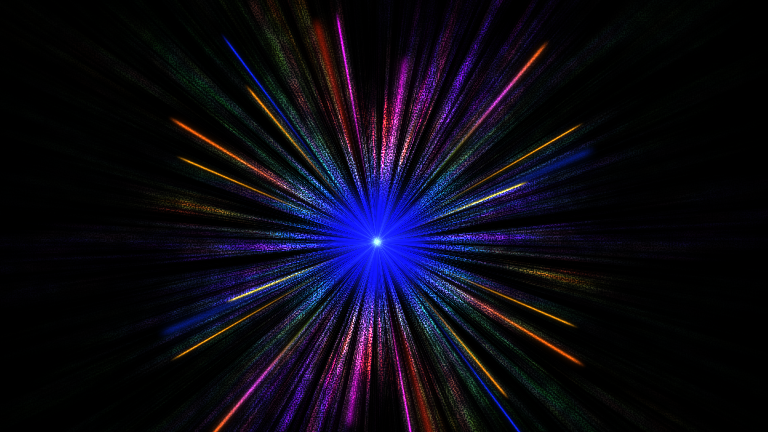
A Shadertoy shader for this background:

```glsl
// A burst of coloured light rays and dust around a blue-white star on black.

vec2 gradientAt(vec2 cell) {
    vec3 h = fract(cell.xyx * vec3(0.1031, 0.1030, 0.0973));
    h += dot(h, h.yzx + 33.33);
    float angle = 6.2832 * fract((h.x + h.y) * h.z);
    return vec2(cos(angle), sin(angle));
}

float gradientNoise(vec2 p) {
    vec2 i = floor(p), f = fract(p);
    vec2 u = f * f * f * (f * (f * 6.0 - 15.0) + 10.0);
    vec2 e = vec2(1.0, 0.0);
    float low = mix(dot(gradientAt(i), f), dot(gradientAt(i + e), f - e), u.x);
    float high = mix(dot(gradientAt(i + e.yx), f - e.yx), dot(gradientAt(i + 1.0), f - 1.0), u.x);
    return mix(low, high, u.y);
}

vec3 hueColor(float hue) {
    return clamp(abs(mod(hue * 6.0 + vec3(0.0, 4.0, 2.0), 6.0) - 3.0) - 1.0, 0.0, 1.0);
}

float bell(float x, float width) {
    return exp(-x * x / (width * width));
}

// Pair of opposite wedges around the given angle
float sector(float angle, float center, float width) {
    return bell(sin(angle - center), width);
}

// Radial streaks from broad to fine; the doubled angle repeats every half turn
float radialStreaks(vec2 doubled, float r) {
    float sum = 0.0, freq = 4.3, weight = 0.7;
    for (int i = 0; i < 5; i++) {
        sum += weight * gradientNoise(doubled * (freq + 3.0 * r) + 40.0 + 17.0 * float(i));
        freq *= 2.1;
        weight *= 0.82;
    }
    return smoothstep(-0.5, 0.7, sum);
}

// Colour of the dust by direction and distance
vec3 dustTint(float angle, float r) {
    vec3 tint = vec3(0.035, 0.035, 0.04);
    tint += vec3(0.36, 0.06, 0.58) * sector(angle, 1.12, 0.30) * smoothstep(0.15, 0.42, r);
    tint += vec3(0.75, 0.18, 0.10) * sector(angle, 1.40, 0.38) * bell(r - 0.24, 0.13);
    tint += vec3(0.04, 0.18, 0.05) * sector(angle, 0.62, 0.25);
    tint += vec3(0.05, 0.19, 0.08) * sector(angle, 2.30, 0.38);
    tint += vec3(0.32, 0.12, 0.03) * sector(angle, 1.92, 0.18);
    tint += vec3(0.14, 0.05, 0.40) * sector(angle, 0.38, 0.16) * bell(r - 0.32, 0.22);
    tint += vec3(0.55, 0.27, 0.05) * sector(angle, 2.97, 0.07) * bell(r - 0.40, 0.13);
    tint += vec3(0.22, 0.09, 0.05) * sector(angle, 2.58, 0.09);
    tint += vec3(0.15, 0.04, 0.28) * sector(angle, 0.04, 0.09);
    return tint;
}

// Sharp rays: angle, length, half width, hue
vec3 brightRays(vec2 p) {
    const vec4 rays[11] = vec4[11](
        vec4(0.865, 0.600, 0.0040, 0.06), vec4(2.602, 0.550, 0.0036, 0.06),
        vec4(2.738, 0.495, 0.0022, 0.10), vec4(2.268, 0.465, 0.0026, 0.09),
        vec4(0.523, 0.540, 0.0020, 0.10), vec4(1.745, 0.530, 0.0026, 0.82),
        vec4(1.840, 0.530, 0.0090, 0.02), vec4(1.418, 0.430, 0.0080, 0.83),
        vec4(2.213, 0.590, 0.0024, 0.65), vec4(0.380, 0.370, 0.0022, 0.14),
        vec4(0.404, 0.540, 0.0080, 0.64));
    vec3 light = vec3(0.0);
    for (int i = 0; i < 11; i++) {
        vec4 ray = rays[i];
        vec2 dir = vec2(cos(ray.x), sin(ray.x));
        float along = abs(dot(p, dir)) / ray.y;
        float across = p.x * dir.y - p.y * dir.x;
        float core = bell(across, ray.z * (0.6 + 0.4 * along));
        float halo = 0.16 * bell(across, 3.0 * ray.z);
        float fade = smoothstep(0.15, 0.9, along) * (1.0 - smoothstep(0.95, 1.03, along));
        float strength = mix(0.95, 0.38, smoothstep(0.004, 0.008, ray.z));
        vec3 tint = hueColor(ray.w);
        // The longest orange pair turns magenta along its middle and green below
        if (i == 0) {
            tint = mix(tint, vec3(0.8, 0.2, 0.8), bell(along - 0.72, 0.14));
            tint = mix(tint, vec3(0.5, 0.8, 0.1), bell(along - 0.38, 0.16));
        }
        light += (tint + 0.05) * (core + halo) * fade * strength;
    }
    return light;
}

void mainImage(out vec4 fragColor, in vec2 fragCoord) {
    vec2 p = (fragCoord - vec2(0.491, 0.44) * iResolution.xy) / iResolution.y;
    float r = length(p);
    float angle = atan(p.y, p.x);
    vec2 doubled = vec2(cos(2.0 * angle), sin(2.0 * angle));
    float streaks = radialStreaks(doubled, r);
    float grain = smoothstep(-0.35, 0.45, gradientNoise(p * 270.0 + 300.0));
    float clumps = smoothstep(-0.4, 0.4, gradientNoise(p * 33.0 + 170.0));

    // Coloured dust, with a shifting hue from ray to ray
    float hue = 0.5 + 0.9 * gradientNoise(doubled * (9.0 + 6.0 * r) + 90.0);
    vec3 tint = dustTint(angle, r) * mix(vec3(1.0), 0.35 + hueColor(hue), 0.5);
    tint += 0.14 * hueColor(hue + 0.35 * grain) * bell(r - 0.15, 0.2);
    float density = streaks * (0.25 + 0.75 * streaks) * mix(0.25, 1.0, grain) * mix(0.65, 1.15, clumps);
    vec3 color = 3.0 * tint * density * exp(-3.6 * r * r) * smoothstep(0.08, 0.22, r);

    // Teal speckles around the core
    color += vec3(0.02, 0.30, 0.34) * bell(r - 0.18, 0.06) * grain * streaks;

    color += brightRays(p) * mix(0.8, 1.0, grain);

    // Blue core with soft spokes and a ragged rim
    float spokes = smoothstep(-0.3, 0.7, gradientNoise(doubled * 4.0 + 20.0) + 0.5 * gradientNoise(doubled * 9.0 + 60.0));
    float reach = 0.10 + 0.11 * streaks;
    float blue = exp(-pow(r / reach, 2.6)) * mix(1.0, 0.3 + 0.8 * grain, smoothstep(0.09, 0.18, r));
    color += vec3(0.05, 0.06, 0.95) * blue;
    color += vec3(0.02, 0.02, 0.22) * bell(r, 0.28) * streaks;
    color += vec3(0.14, 0.24, 0.13) * spokes * exp(-r / 0.06);

    // White star
    color += vec3(0.6, 0.85, 0.8) * bell(r, 0.010) + vec3(0.16, 0.28, 0.25) * exp(-r / 0.02);
    fragColor = vec4(clamp(color, 0.0, 1.0), 1.0);
}
```
